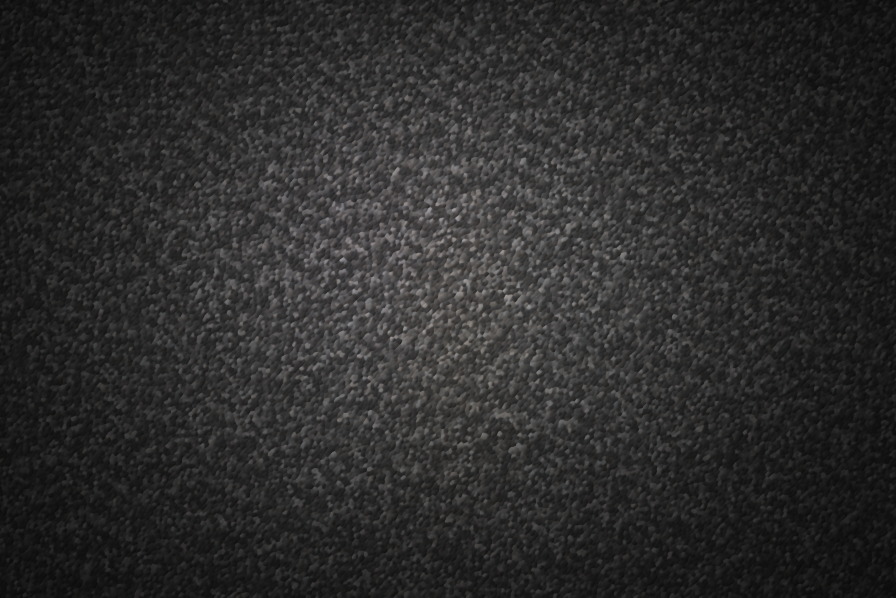
Write a Shadertoy shader that draws this texture.

```glsl
// Dark, gritty asphalt under a soft spotlight that fades to nearly black edges.
// Jittered grains are blended by distance, each with its own tone, hue and lit
// flank, and a wide Gaussian sets the light with faint cool and warm stains.

#define GRAIN_DENSITY 150.0
#define GRAIN_STRETCH 1.35
#define GRAIN_TILT 0.85
#define GRAIN_SHARPNESS 5.0
#define TONE_CONTRAST 0.95
#define FLANK_CONTRAST 0.28
#define GLINT 0.28
#define AMBIENT 0.066
#define LIGHT_POWER 0.25
#define LIGHT_CENTER vec2(0.485, 0.55)
#define LIGHT_FALLOFF vec2(7.6, 5.2)

float hash(vec2 p) {
    return fract(sin(dot(p, vec2(127.1, 311.7))) * 43758.5453);
}

float valueNoise(vec2 p) {
    vec2 cell = floor(p);
    vec2 f = fract(p);
    f = f * f * (3.0 - 2.0 * f);
    float low = mix(hash(cell), hash(cell + vec2(1.0, 0.0)), f.x);
    float high = mix(hash(cell + vec2(0.0, 1.0)), hash(cell + vec2(1.0, 1.0)), f.x);
    return mix(low, high, f.y);
}

mat2 rotation(float angle) {
    float c = cos(angle), s = sin(angle);
    return mat2(c, s, -s, c);
}

// Blend of nearby grains: x = tone, y = lit flank, z = hue, w = glint.
vec4 grit(vec2 p) {
    vec2 g = rotation(-GRAIN_TILT) * p * GRAIN_DENSITY;
    g.y *= GRAIN_STRETCH;
    vec2 home = floor(g);
    vec4 sum = vec4(0.0);
    float total = 0.0;
    for (int j = -1; j <= 1; j++) {
        for (int i = -1; i <= 1; i++) {
            vec2 cell = home + vec2(i, j);
            vec2 jitter = vec2(hash(cell), hash(cell + 17.3));
            vec2 d = g - cell - jitter;
            float weight = exp(-GRAIN_SHARPNESS * dot(d, d));
            float shade = hash(cell + 53.7);
            float hue = hash(cell + 91.1) - 0.5;
            sum += weight * vec4(shade * shade, d.y, hue, pow(shade, 12.0));
            total += weight;
        }
    }
    return sum / max(total, 0.0001);
}

// Soft elliptical patch around a centre.
float patchGlow(vec2 uv, vec2 center, vec2 radius) {
    vec2 d = (uv - center) / radius;
    return exp(-dot(d, d));
}

void mainImage(out vec4 fragColor, in vec2 fragCoord) {
    vec2 uv = fragCoord / iResolution.xy;
    vec2 p = fragCoord / iResolution.y;

    // Spotlight with a slightly brighter core above the middle
    vec2 offset = uv - LIGHT_CENTER;
    float light = AMBIENT + LIGHT_POWER * exp(-dot(offset * offset, LIGHT_FALLOFF));
    light += 0.015 * patchGlow(uv, vec2(0.48, 0.64), vec2(0.13, 0.17));

    // Grain tones, flanks lit from the upper left, and pale glints
    vec4 grain = grit(p);
    float relief = 1.0 + TONE_CONTRAST * (grain.x - 0.333);
    relief += FLANK_CONTRAST * grain.y + GLINT * grain.w;

    // Slight uneven wear over larger areas
    relief += 0.06 * (valueNoise(p * 14.0 + 5.0) - 0.5);

    // Faint stains: cool violet on the left, warm in the middle
    float cool = patchGlow(uv, vec2(0.40, 0.62), vec2(0.16, 0.24));
    float warm = patchGlow(uv, vec2(0.51, 0.42), vec2(0.07, 0.24));
    vec3 tint = vec3(1.0, 0.99, 0.985);
    tint += cool * vec3(0.01, -0.015, 0.01);
    tint += warm * vec3(0.01, 0.0, -0.03);
    tint += grain.z * vec3(0.05, 0.0, -0.05);

    vec3 color = tint * light * max(relief, 0.2);
    fragColor = vec4(clamp(color, 0.0, 1.0), 1.0);
}
```
